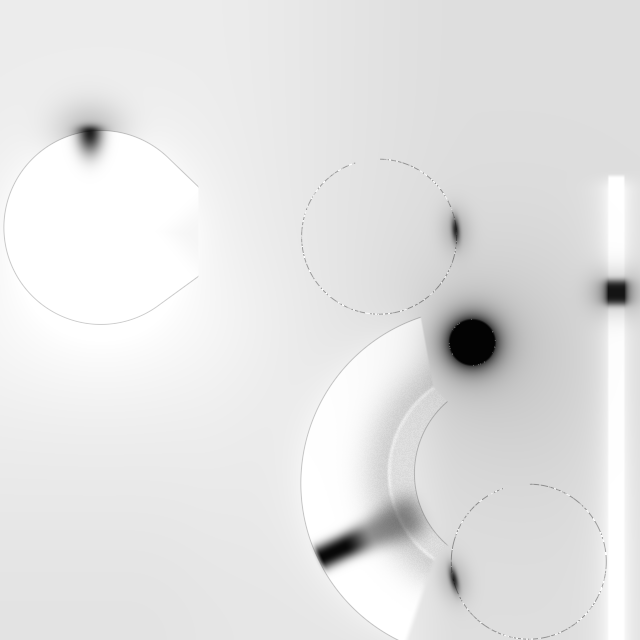
Reproduce this background procedurally as a WebGL 2 fragment shader.

```glsl
#version 300 es
precision highp float;

uniform vec2 u_resolution;
out vec4 outColor;

#define RING_RADIUS 0.1211
#define DISC_RADIUS 0.1515
#define HOLE_RADIUS 0.0360
#define ARC_RADIUS 0.2734
#define LINE_WIDTH 0.0014
#define GRAIN 0.035

float pixel;

float hash(vec2 p) {
  p = fract(p * vec2(0.1031, 0.1137));
  p += dot(p, p.yx + 33.33);
  return fract((p.x + p.y) * p.x * 97.3);
}

// Antialiased fill of a signed distance
float fill(float d, float soft) {
  float w = max(soft, pixel);
  return 1.0 - smoothstep(-w, w, d);
}

float stroke(float d) {
  return fill(abs(d) - 0.5 * LINE_WIDTH, 0.5 * LINE_WIDTH);
}

vec2 turn(vec2 v, float a) {
  return vec2(dot(v, vec2(cos(a), sin(a))), dot(v, vec2(-sin(a), cos(a))));
}

float blob(vec2 q, vec2 radii) {
  q /= radii;
  return exp(-dot(q, q));
}

// Soft room light with broad bright and dark pools
float background(vec2 p) {
  float v = 0.925 - 0.055 * smoothstep(0.3, 0.75, p.x);
  v -= 0.035 * smoothstep(0.4, 0.0, p.y) * (1.0 - smoothstep(0.2, 0.6, p.x));
  v -= 0.045 * blob(p - vec2(0.83, 0.42), vec2(0.16, 0.2));
  v += 0.05 * blob(p - vec2(0.16, 0.49), vec2(0.25, 0.13));
  return v;
}

// Round disc with straight flanks that open to the right
float disc(vec2 p, float v) {
  vec2 q = turn(p - vec2(0.1576, 0.6445), -0.068);
  float radial = length(q) - DISC_RADIUS;
  vec2 flank = vec2(0.643, 0.766);
  vec2 m = vec2(q.x, abs(q.y));
  float d = m.x * flank.y < m.y * flank.x ? radial : dot(m, flank) - DISC_RADIUS;
  v += 0.045 * exp(-max(radial, 0.0) / 0.045);
  float inside = fill(d, 0.001) * fill(p.x - 0.31, 0.001);
  float mouth = smoothstep(-0.01, 0.06, q.x - 0.085 - 0.95 * m.y);
  v = mix(v, mix(1.0, 0.965, mouth), inside);
  v -= 0.22 * stroke(d) * fill(p.x - 0.31, 0.001);
  // Dark bead on the upper rim
  vec2 s = p - vec2(0.1406, 0.794);
  float bead = blob(s, vec2(0.019, s.y < 0.0 ? 0.033 : 0.010));
  float halo = blob(s, vec2(0.055, 0.045)) * (1.0 - inside);
  return v * (1.0 - 0.88 * bead) * (1.0 - 0.22 * halo);
}

// Thin beaded ring with a gap near its top and one dark bead
float ring(vec2 p, vec2 center, float beadAngle, float v) {
  vec2 q = p - center;
  float d = length(q) - RING_RADIUS;
  float a = atan(q.x, q.y);
  float open = smoothstep(0.155, 0.17, abs(a + 0.15));
  float spark = hash(vec2(floor(a * 45.0) + 200.0, center.x * 90.0));
  v += open * stroke(d) * mix(-0.32, 0.12, smoothstep(0.45, 0.95, spark));
  vec2 s = turn(q, beadAngle) - vec2(RING_RADIUS - 0.001, 0.0);
  v *= 1.0 - 0.78 * blob(s, vec2(0.006, 0.019));
  return v * (1.0 - 0.18 * blob(s, vec2(0.023, 0.036)));
}

// Broad crescent, shaded toward a narrow inner band
float crescent(vec2 p, float v) {
  float outer = length(p - vec2(0.7435, 0.2448)) - ARC_RADIUS;
  float middle = length(p - vec2(0.7708, 0.2604)) - 0.1654;
  float inner = length(p - vec2(0.7956, 0.2604)) - 0.148;
  float dy = p.y - 0.2604;
  float h = 0.1354 - abs(dy);
  float slope = h > 0.0 ? 0.95 : (dy > 0.0 ? 0.18 : 0.333);
  float cut = p.x - 0.677 - h * slope;
  float ends = fill(cut, dy < 0.0 ? 0.006 : 0.002);
  float body = fill(outer, 0.001) * fill(-inner, 0.001) * ends;
  v += 0.05 * exp(-max(outer, 0.0) / 0.03) * fill(p.x - 0.66, 0.06);
  float shade = exp(-pow(max(middle, 0.0) / 0.04, 2.0));
  float tone = mix(1.0 - 0.17 * shade, 0.875, fill(middle, 0.002));
  tone += 0.05 * exp(-pow((middle + 0.003) / 0.003, 2.0));
  tone += GRAIN * shade * (hash(floor(p * 768.0)) - 0.5);
  v = mix(v, tone, body);
  v -= ends * (0.22 * stroke(outer) + 0.2 * stroke(inner));
  // Dark streak running inward from the outer rim
  vec2 s = turn(p - vec2(0.497, 0.1263), 0.438);
  float width = mix(0.019, 0.034, smoothstep(0.04, 0.17, s.x));
  float along = smoothstep(-0.006, 0.008, s.x);
  along *= mix(0.97, 0.42, smoothstep(0.045, 0.095, s.x));
  along *= 1.0 - smoothstep(0.15, 0.2, s.x);
  float streak = along * exp(-pow(abs(s.y) / width, 2.6));
  return v * (1.0 - streak * mix(0.35, 1.0, body));
}

// Bright upright bar with a dark clasp
float bar(vec2 p, float v) {
  float side = abs(p.x - 0.963) - 0.0125;
  float below = 1.0 - smoothstep(0.70, 0.735, p.y);
  v += 0.10 * below * exp(-max(side, 0.0) / 0.018);
  v = mix(v, 1.0, fill(side, 0.002) * fill(p.y - 0.725, 0.004));
  float y = abs(p.y - 0.543);
  float clasp = exp(-pow(y / 0.0195, 4.0)) * exp(-max(side, 0.0) / 0.007);
  float halo = blob(vec2(max(side, 0.0), y), vec2(0.032, 0.037));
  return v * (1.0 - 0.9 * clasp) * (1.0 - 0.22 * halo);
}

// Black disc with a dark halo
float hole(vec2 p, float v) {
  vec2 q = p - vec2(0.738, 0.465);
  float d = length(q) - HOLE_RADIUS;
  float far = max(d, 0.0);
  v *= 1.0 - 0.62 * exp(-far / 0.015) - 0.13 * exp(-far / 0.065);
  v = mix(v, 0.01, fill(d, 0.002));
  float spark = step(0.82, hash(vec2(floor(atan(q.y, q.x) * 22.0) + 90.0, 7.0)));
  return v + 0.3 * spark * stroke(d);
}

void main() {
  vec2 p = gl_FragCoord.xy / u_resolution;
  pixel = 0.7 / min(u_resolution.x, u_resolution.y);
  float v = background(p);
  v = disc(p, v);
  v = crescent(p, v);
  v = bar(p, v);
  v = hole(p, v);
  v = ring(p, vec2(0.5924, 0.6302), 0.087, v);
  v = ring(p, vec2(0.8262, 0.1224), 3.373, v);
  outColor = vec4(vec3(clamp(v, 0.0, 1.0)), 1.0);
}
```
